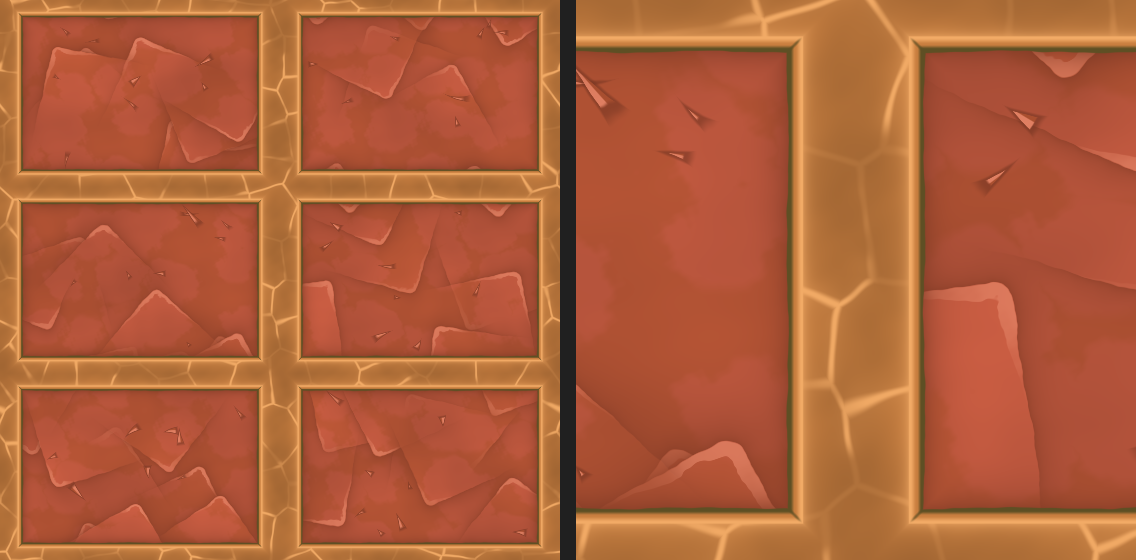
Left: the whole. Right: its middle third, enlarged.
This texture is drawn by a WebGL 2 fragment shader. Its source:

```glsl
#version 300 es
precision highp float;
uniform vec2 u_resolution;
out vec4 outColor;

#define PANELS vec2(2.0, 3.0)
#define PANEL_HALF vec2(0.2185, 0.1450)
#define RIM 0.0080
#define VEIN_GRID 14.0
#define BLOTCH_GRID 11.0
#define SLABS 8
#define CHIPS 8
#define EDGE_WIDTH 0.0085
#define ROUGHNESS 0.0022
#define TAU 6.28319

const vec3 CLAY = vec3(0.70, 0.325, 0.195);
const vec3 ROSE = vec3(0.76, 0.35, 0.255);
const vec3 UMBER = vec3(0.55, 0.25, 0.16);
const vec3 BLUSH = vec3(0.88, 0.50, 0.385);
const vec3 MORTAR = vec3(0.715, 0.45, 0.225);
const vec3 GOLD = vec3(0.95, 0.67, 0.40);
const vec3 MOSS = vec3(0.37, 0.31, 0.14);

vec4 hash4(vec3 k) {
  float n = dot(k, vec3(127.1, 311.7, 74.7));
  return fract(sin(n + vec4(0.0, 19.3, 47.9, 83.1)) * 43758.5);
}

vec2 turn(vec2 p, float a) {
  float c = cos(a), s = sin(a);
  return vec2(c * p.x - s * p.y, s * p.x + c * p.y);
}

// Layered sines; whole-number frequencies make them wrap
float waves(vec2 p, vec2 freq) {
  float sum = 0.0, amp = 0.57;
  for (int i = 0; i < 4; i++) {
    sum += amp * sin(TAU * dot(freq, p) + 2.5 * sum + float(i));
    freq = vec2(-freq.y, freq.x) * 2.0 + vec2(1.0, 3.0);
    amp *= 0.5;
  }
  return sum;
}

// Wrapped cellular noise: nearest distance, gap to the second nearest
vec2 cells(vec2 p, float grid) {
  p *= grid;
  vec2 base = floor(p), near = vec2(9.0);
  for (int y = -1; y <= 1; y++)
    for (int x = -1; x <= 1; x++) {
      vec2 cell = base + vec2(x, y);
      vec2 site = cell + 0.1 + 0.8 * hash4(vec3(mod(cell, grid), grid)).xy;
      float d = length(site - p);
      near = d < near.x ? vec2(d, near.x) : vec2(near.x, min(near.y, d));
    }
  return vec2(near.x, near.y - near.x);
}

// Overlapping slabs with one worn corner each, then loose chips
vec3 rock(vec2 p, vec2 uv, vec2 id, float px) {
  float rough = waves(uv, vec2(19.0, 13.0));
  float slow = waves(uv, vec2(3.0, 2.0));
  float blotch = cells(uv + 0.012 * vec2(rough, slow), BLOTCH_GRID).x;
  float rosy = smoothstep(0.52, 0.38, blotch + 0.2 * slow);
  vec3 stone = mix(CLAY, ROSE, 0.2 + 0.65 * rosy) * (1.0 + 0.04 * slow);
  vec3 col = stone * 0.96;

  for (int i = 0; i < SLABS; i++) {
    vec4 r = hash4(vec3(id, float(i) + 3.0));
    vec4 v = hash4(vec3(id, float(i) + 40.0));
    vec2 spot = vec2(fract(hash4(vec3(id, 1.0)).x + 0.618 * float(i)), r.y) - 0.5;
    float angle = -TAU / 8.0 + (r.z - 0.5) * 1.3 + step(0.65, r.w) * TAU * 0.5;
    vec2 e = turn(p - spot * PANEL_HALF * 1.8, angle);
    float reach = length(e);
    vec2 corner = e + 0.012;
    float d = length(max(corner, 0.0)) + min(max(corner.x, corner.y), 0.0) - 0.012;
    d += ROUGHNESS * (0.5 * rough + slow);
    float body = 1.0 - smoothstep(0.09, 0.19, reach);
    float inside = smoothstep(px, -px, d);
    float shade = 0.55 * exp(-max(d, 0.0) / 0.014) + 0.25 * exp(-abs(d) / 0.002);
    col = mix(col, UMBER, min(shade, 0.7) * body * (1.0 - inside));
    vec3 face = stone * (0.94 + 0.12 * v.x) * (1.03 - 0.7 * min(reach, 0.16));
    col = mix(col, face, inside * body);
    float wear = 1.0 - smoothstep(0.015, 0.05 + 0.08 * v.y, reach + 0.012 * rough);
    float width = EDGE_WIDTH * wear * (0.6 + 0.45 * v.z + 0.4 * rough);
    float lit = smoothstep(-width - px, -width + px, d) * inside * wear;
    col = mix(col, BLUSH, lit * (0.5 + 0.45 * v.w));
    col = mix(col, ROSE * 1.07, 0.4 * exp(-abs(d) / 0.014) * inside * wear * (1.0 - lit));
  }

  for (int i = 0; i < CHIPS; i++) {
    vec4 r = hash4(vec3(id, float(i) + 80.0));
    vec4 v = hash4(vec3(id, float(i) + 120.0));
    vec2 t = turn(p - (r.xy - 0.5) * PANEL_HALF * 1.75, r.z * TAU);
    t.x += 18.0 * (v.x - 0.5) * t.y * t.y;
    t.y *= mix(0.3, 0.9, v.y);
    float size = mix(0.002, 0.0065, r.w * r.w);
    float d = max(abs(t.x) * 1.7 + t.y * 0.7, -t.y) - size + 0.0007 * rough;
    col = mix(col, UMBER * 0.85, 0.6 * smoothstep(0.0035, 0.0, d));
    vec3 facet = mix(BLUSH, CLAY * 0.95, smoothstep(-px, px, t.x - size * 0.15));
    col = mix(col, facet, smoothstep(px, -px, d + 0.0008));
  }
  return col;
}

void main() {
  vec2 uv = gl_FragCoord.xy / u_resolution;
  float px = 0.8 / min(u_resolution.x, u_resolution.y);
  vec2 id = floor(uv * PANELS);
  vec2 p = (fract(uv * PANELS) - 0.5) / PANELS;
  vec2 q = abs(p) - PANEL_HALF;
  float d = max(q.x, q.y);
  float drift = waves(uv, vec2(4.0, 5.0));

  // Mortar with glowing veins
  vec2 vein = cells(uv + 0.003 * vec2(drift, -drift), VEIN_GRID);
  float glow = smoothstep(-0.45, 0.5, drift);
  float line = 0.75 * smoothstep(0.085, 0.01, vein.y) + 0.22 * exp(-vein.y * 7.0);
  vec3 col = MORTAR * (0.94 + 0.05 * drift + 0.06 * smoothstep(0.025, 0.0, d));
  col = mix(col, GOLD, line * (0.15 + 0.85 * glow));
  col = mix(col, GOLD, 0.6 * exp(-max(d, 0.0) / 0.0035));

  // Mitred rim, bright outside and mossy inside
  float depth = -d / RIM;
  vec3 rim = mix(GOLD, MORTAR * 1.1, smoothstep(0.1, 0.6, depth));
  rim = mix(rim, MOSS, smoothstep(0.6, 0.95, depth));
  rim = mix(rim, MOSS, 0.7 * smoothstep(0.0022, 0.0, abs(q.x - q.y)) * smoothstep(0.0, 0.5, depth));
  col = mix(col, rim, smoothstep(px, -px, d));

  // Recessed stone
  float sunk = -d - RIM - 0.0012 + 0.0009 * waves(uv, vec2(11.0, 9.0));
  vec3 stone = rock(p, uv, id, px);
  stone = mix(stone, UMBER * 0.9, 0.6 * exp(-max(sunk, 0.0) / 0.009));
  col = mix(col, stone, smoothstep(-px, px, sunk));
  outColor = vec4(col, 1.0);
}
```
